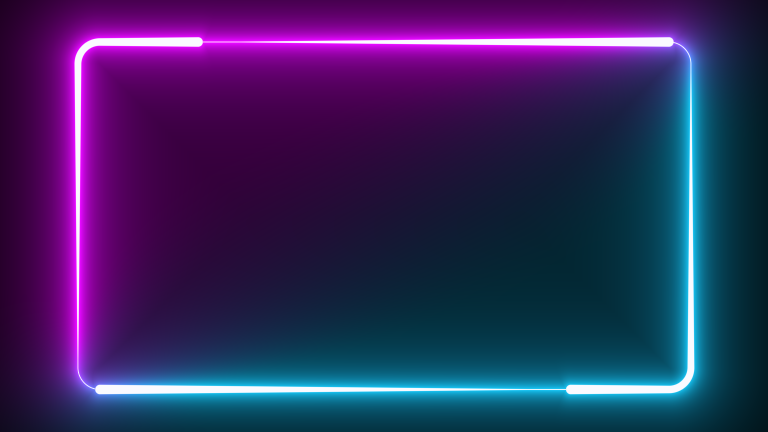
Reproduce this background procedurally as a WebGL 1 fragment shader.

```glsl
precision highp float;

uniform vec2 u_resolution;

float roundedBox(vec2 q, vec2 inner, float radius) {
  vec2 e = abs(q) - inner;
  return length(max(e, 0.0)) + min(max(e.x, e.y), 0.0) - radius;
}

// Counterclockwise length along half the frame; the other half is its rotation.
float halfFrameLength(vec2 q, vec2 inner, float radius) {
  vec2 e = abs(q) - inner;
  bool onSide = e.x > 0.0 || e.x > e.y;
  if (onSide ? q.x < 0.0 : q.y > 0.0) q = -q;

  float arc = 1.5708 * radius;
  if (!onSide) return q.x + inner.x;
  if (e.x > 0.0 && e.y > 0.0) {
    vec2 c = q - inner * sign(q);
    return q.y < 0.0
      ? 2.0 * inner.x + radius * atan(c.x, -c.y)
      : 2.0 * (inner.x + inner.y) + arc + radius * atan(c.y, c.x);
  }
  return 2.0 * inner.x + arc + q.y + inner.y;
}

void main() {
  float pixel = 1.0 / u_resolution.y;
  vec2 q = (gl_FragCoord.xy - 0.5 * u_resolution) * pixel - vec2(0.001, 0.0006);
  vec2 halfSize = vec2(0.7095, 0.4022);
  float radius = 0.051;
  vec2 inner = halfSize - radius;

  // Four tapering strokes of equal length around the frame
  float frame = roundedBox(q, inner, radius);
  float strokeLength = inner.x + inner.y + 1.5708 * radius;
  float along = fract(halfFrameLength(q, inner, radius) / strokeLength);
  float thickness = 0.011;
  float tube = abs(frame) - max(thickness * (1.0 - along), 0.001);

  // Round cap at the thick start of each stroke
  for (int i = 0; i < 2; i++) {
    vec2 start = vec2(float(i) * strokeLength - inner.x, -halfSize.y);
    float cap = min(length(q - start), length(q + start)) - thickness;
    tube = min(tube, cap);
  }

  // Magenta to cyan across the diagonal, sharper close to the frame
  float diagonal = q.x / halfSize.x - q.y / halfSize.y;
  float spread = 0.95 - 0.6 * exp(-abs(frame) / 0.1);
  float cool = smoothstep(-spread, spread, diagonal);

  // Wide ambient light, fading outside the frame
  float ambient = 0.28 * exp(-4.0 * max(frame, 0.0))
                + 0.6 * exp(-abs(frame) / 0.09);
  vec3 color = mix(vec3(0.70, 0.0, 0.78), vec3(0.04, 0.50, 0.65), cool) * ambient;

  // Tight halo and white core
  float halo = 0.45 * exp(-max(tube, 0.0) / 0.018);
  color += mix(vec3(0.75, 0.08, 0.85), vec3(0.12, 0.75, 0.88), cool) * halo;
  float core = 1.0 - smoothstep(-0.7 * pixel, 0.7 * pixel, tube);
  color = mix(color, vec3(0.98, 0.98, 1.0), core);

  gl_FragColor = vec4(color, 1.0);
}
```
